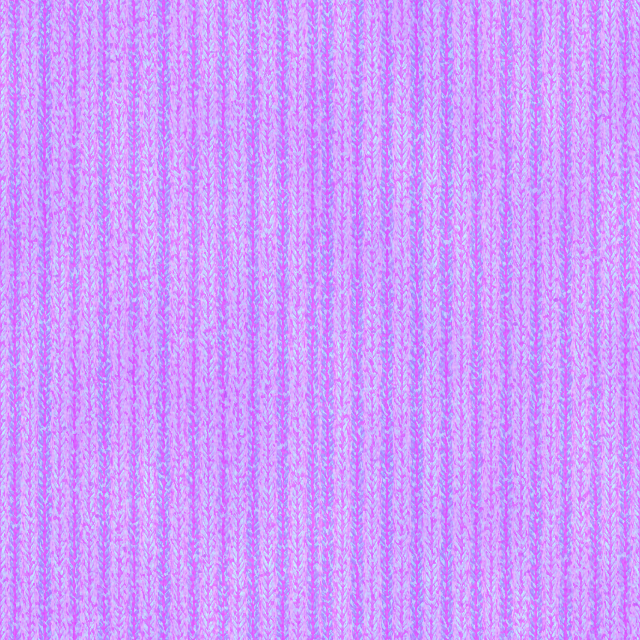
Give the GLSL for this texture map, as a WebGL 2 fragment shader.

```glsl
#version 300 es
precision highp float;

uniform vec2 u_resolution;
out vec4 fragColor;

float hash(vec2 p) {
    vec3 q = fract(vec3(p.xyx) * 0.1031);
    q += dot(q, q.yzx + 33.33);
    return fract((q.x + q.y) * q.z);
}

vec2 gradientAt(vec2 cell) {
    float angle = 6.2832 * hash(cell);
    return vec2(cos(angle), sin(angle));
}

float gradientNoise(vec2 p) {
    vec2 i = floor(p), f = fract(p);
    vec2 w = f * f * f * (f * (f * 6.0 - 15.0) + 10.0);
    vec2 e = vec2(0.0, 1.0);
    float a = dot(gradientAt(i), f);
    float b = dot(gradientAt(i + e.yx), f - e.yx);
    float c = dot(gradientAt(i + e.xy), f - e.xy);
    float d = dot(gradientAt(i + e.yy), f - e.yy);
    return mix(mix(a, b, w.x), mix(c, d, w.x), w.y);
}

void main() {
    vec2 uv = gl_FragCoord.xy / u_resolution;
    float pixel = 43.0 / u_resolution.x;

    // Knit columns, with two sunken ones side by side at the centre
    float x = uv.x * 43.0 + 0.1 * gradientNoise(uv * vec2(43.0, 30.0) + 7.0);
    float column = mod(floor(x + 0.5), 43.0);
    float across = fract(x + 0.5) - 0.5;
    float side = abs(across);
    float parity = mod(column, 2.0);
    float sunken = column < 21.5 ? parity : 1.0 - parity;

    // Slanted stitches mirrored about each column
    float row = uv.y * 88.0 + hash(vec2(column, 3.0));
    row += 0.45 * gradientNoise(vec2(column * 5.3, uv.y * 40.0));
    float slant = row - side * mix(3.1, 2.2, sunken);
    float stitch = fract(slant) - 0.5;
    float groove = smoothstep(0.24, 0.44, abs(stitch));

    // Fibres, hairs and broad patches
    float fibre = gradientNoise(vec2(x * 6.0 + column * 17.0, slant * 1.1));
    float hair = gradientNoise(vec2(x * 5.0 + row * 0.8, row * 1.1 - x));
    float patches = gradientNoise(uv * vec2(22.0, 14.0) + 40.0);
    float broad = gradientNoise(uv * vec2(7.0, 4.0) + 11.0);
    float streak = hash(vec2(column, 9.0)) - 0.5;

    // Pink valleys between the columns
    vec3 color = mix(vec3(0.88, 0.69, 1.0), vec3(0.86, 0.50, 1.0),
                     smoothstep(-0.25, 0.4, fibre + 0.6 * patches + 0.3 * broad));
    color = mix(color, vec3(0.92, 0.75, 1.0),
                0.35 * smoothstep(0.3, 0.5, abs(fract(row) - 0.5)));

    // Stitch bodies, lit along one edge
    vec3 body = mix(vec3(0.77, 0.75, 1.0), vec3(0.66, 0.58, 1.0), sunken);
    float lit = smoothstep(0.0, 0.2, stitch + 0.8 * fibre);
    body = mix(body, mix(vec3(0.75, 0.90, 1.0), vec3(0.66, 0.80, 1.0), sunken), lit * 0.85);
    vec3 seam = mix(vec3(0.82, 0.50, 1.0), vec3(0.75, 0.42, 1.0), sunken);
    body = mix(body, seam, groove * 0.8);
    float width = mix(0.37, 0.43, sunken) + 0.18 * fibre + 0.06 * streak;
    float cover = 1.0 - smoothstep(width - 0.05 - pixel, width + 0.03, side);
    cover *= clamp(0.9 + 0.7 * patches + 0.6 * broad + 0.3 * streak + 0.5 * hair, 0.25, 1.0);
    color = mix(color, body, cover);

    // Magenta crease down the middle
    float creaseWidth = 0.055 + 0.05 * groove + 0.06 * hair;
    float crease = 1.0 - smoothstep(creaseWidth - 0.02, creaseWidth + 0.8 * pixel, side);
    color = mix(color, vec3(0.90, 0.36, 1.0), crease * mix(0.6, 0.9, sunken));

    // Stray hairs and small violet flecks
    color = mix(color, vec3(0.88, 0.40, 1.0), 0.8 * smoothstep(0.18, 0.38, hair));
    color = mix(color, vec3(0.77, 0.84, 1.0), 0.7 * smoothstep(0.18, 0.38, -hair));
    float fleck = gradientNoise(uv * vec2(95.0, 80.0) + 90.0);
    color = mix(color, vec3(0.76, 0.40, 0.98), 0.7 * smoothstep(0.4, 0.56, fleck));

    // Fine grain and slow drift of tone
    float grain = gradientNoise(uv * vec2(300.0, 210.0) + 5.0);
    color.rg += vec2(0.04, 0.12) * grain + vec2(0.05, 0.07) * (broad + 0.6 * patches);

    fragColor = vec4(clamp(color, 0.0, 1.0), 1.0);
}
```
